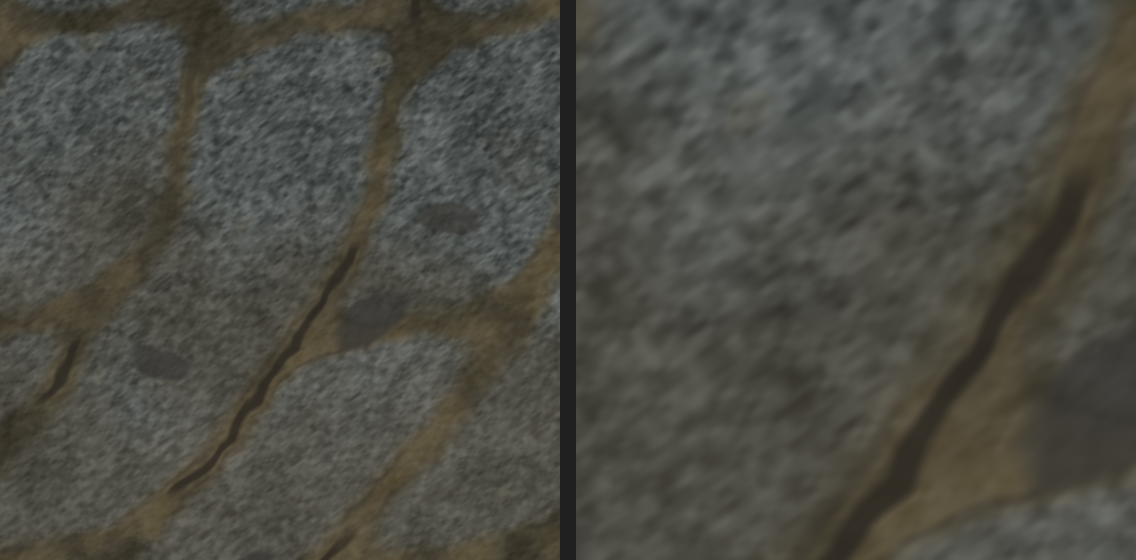
Left, the full canvas; right, a detail of the centre.
Write a WebGL 2 fragment shader that draws this texture.

```glsl
#version 300 es
precision highp float;
// Weathered grey stones in leaning, bent courses, set in tan earth with dark crevices.

uniform vec2 u_resolution;
out vec4 fragColor;

const float COURSE_WIDTH = 0.37;
const float JOINT_GAP = 0.022;
const float CORNER_RADIUS = 0.085;
const float ROW_TILT = 0.22;
const float GRAIN_ANGLE = 0.6;
const vec2  GRAIN_FREQ = vec2(62.0, 112.0);
const float GRAIN_CONTRAST = 0.21;
const float CHIP_GRID = 4.0;
const vec3  STONE_COOL = vec3(0.305, 0.322, 0.314);
const vec3  STONE_WARM = vec3(0.308, 0.302, 0.270);
const vec3  EARTH_TAN = vec3(0.335, 0.300, 0.220);
const vec3  EARTH_DARK = vec3(0.262, 0.246, 0.200);
const vec3  CREVICE = vec3(0.150, 0.137, 0.120);
const vec3  CHIP_DARK = vec3(0.225, 0.220, 0.208);
const vec3  CHIP_PALE = vec3(0.415, 0.405, 0.345);

float hash(vec2 p) {
  vec3 q = fract(vec3(p.xyx) * 0.1031);
  q += dot(q, q.yzx + 33.33);
  return fract((q.x + q.y) * q.z);
}

float noise(vec2 p) {
  vec2 i = floor(p), f = fract(p);
  f = f * f * (3.0 - 2.0 * f);
  return mix(mix(hash(i), hash(i + vec2(1, 0)), f.x),
             mix(hash(i + vec2(0, 1)), hash(i + vec2(1, 1)), f.x), f.y);
}

float fbm(vec2 p) {
  float sum = 0.0, amp = 0.5;
  for (int i = 0; i < 4; i++) {
    sum += amp * noise(p);
    p = mat2(0.8, 0.6, -0.6, 0.8) * p * 2.03 + 17.0;
    amp *= 0.5;
  }
  return sum / 0.9375;
}

mat2 rotation(float a) {
  return mat2(cos(a), -sin(a), sin(a), cos(a));
}

float roundedBox(vec2 p, vec2 halfSize, float r) {
  vec2 d = abs(p) - halfSize + r;
  return length(max(d, 0.0)) + min(max(d.x, d.y), 0.0) - r;
}

// Angular fragments: x = dark coverage, y = pale coverage.
vec2 chips(vec2 p) {
  vec2 cover = vec2(0.0), home = floor(p * CHIP_GRID);
  for (int j = -1; j <= 1; j++)
    for (int i = -1; i <= 1; i++) {
      vec2 cell = home + vec2(i, j) + 40.0;
      float pick = hash(cell + 3.7);
      vec2 jitter = vec2(hash(cell + 11.3), hash(cell + 23.9));
      vec2 d = p - (cell - 40.0 + 0.2 + 0.6 * jitter) / CHIP_GRID;
      d = rotation(0.9 * jitter.x - 0.1) * d;
      bool dark = pick < 0.30;
      vec2 size = (dark ? vec2(0.070, 0.032) : vec2(0.026, 0.015)) * (0.65 + 0.6 * jitter.y);
      vec2 a = abs(d) / size;
      float shape = max(a.x * 0.75 + a.y * 0.65, max(a.x, a.y));
      float mask = 1.0 - smoothstep(0.75, 1.1, shape);
      if (dark) cover.x = max(cover.x, mask);
      else if (pick > 0.62) cover.y = max(cover.y, mask);
    }
  return cover;
}

void main() {
  vec2 uv = gl_FragCoord.xy / u_resolution.y;

  // Irregular outlines
  vec2 p = uv + 0.060 * (vec2(fbm(uv * 5.0), fbm(uv * 5.0 + 31.0)) - 0.5);
  p += 0.014 * (vec2(noise(uv * 32.0), noise(uv * 32.0 + 53.0)) - 0.5);

  // Courses lean upright at the top and flatten towards the bottom
  float below = 1.0 - p.y;
  float lean = inversesqrt(1.0 + 1.12 * below * below);
  float course = (p.x - 0.36 + 0.53 * below * below) / COURSE_WIDTH;
  float column = floor(course);
  float across = (course - column - 0.5) * COURSE_WIDTH;

  // Stones alternate between short and long courses
  float odd = mod(column, 2.0);
  float pitch = mix(0.95, 0.55, odd);
  float along = (p.y - ROW_TILT * across - mix(0.01, 0.42, odd)) / pitch;
  float row = floor(along);
  float height = along - row;
  vec2 halfSize = vec2(0.5 * COURSE_WIDTH * lean, 0.5 * pitch) - JOINT_GAP;
  float dist = roundedBox(vec2(across * lean, (height - 0.5) * pitch), halfSize, CORNER_RADIUS);
  float stone = 1.0 - smoothstep(-0.022, 0.016, dist);

  // Broad tone and staining
  float broad = fbm(uv * 4.0 + 7.0) - 0.5;
  float blotch = fbm(uv * 13.0 + 91.0) - 0.5;
  float stain = smoothstep(0.25, 0.75, uv.y + 0.9 * broad + 0.25 * (height - 0.5));
  vec3 stoneColor = mix(STONE_WARM, STONE_COOL, stain);
  stoneColor += 0.03 * (hash(vec2(column, row) + 60.0) - 0.5);
  vec3 earth = mix(EARTH_DARK, EARTH_TAN, smoothstep(-0.2, 0.16, broad + 0.6 * blotch));
  vec3 color = mix(earth, stoneColor, stone);
  color += 0.09 * broad + 0.10 * blotch;

  // Embedded fragments
  vec2 chip = chips(p);
  color = mix(color, CHIP_DARK, 0.75 * chip.x);
  color = mix(color, CHIP_PALE, 0.70 * chip.y * (1.0 - 0.6 * stone));

  // Slanted mineral grain
  vec2 g = rotation(GRAIN_ANGLE) * (uv + 0.012 * blotch);
  float grain = 0.6 * noise(g * GRAIN_FREQ) + 0.4 * noise(g * GRAIN_FREQ * 1.9 + 19.0) - 0.5;
  float strength = mix(0.42, 0.75 + 0.45 * stain, stone) * (1.0 - 0.6 * chip.x);
  color += GRAIN_CONTRAST * strength * grain * vec3(0.98, 1.0, 1.0);

  // Broken crevices along the joints
  float seam = abs(course - floor(course + 0.5)) * COURSE_WIDTH * lean;
  float open = smoothstep(0.52, 0.68, noise(vec2(floor(course + 0.5) * 7.3 + 50.0, uv.y * 6.0)));
  float crack = (1.0 - smoothstep(0.003, 0.013, seam)) * open;
  float rim = exp(-pow((dist - 0.004) / 0.006, 2.0)) * smoothstep(0.48, 0.7, noise(uv * 8.0 + 5.0));
  color = mix(color, CREVICE, clamp(0.75 * crack + 0.30 * rim, 0.0, 0.8));

  fragColor = vec4(clamp(color, 0.0, 1.0), 1.0);
}
```
